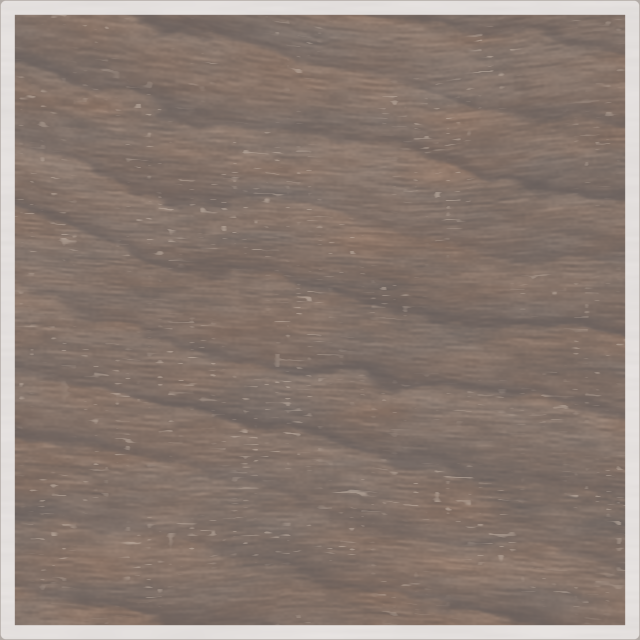
Give the GLSL for this texture, as a WebGL 1 fragment shader.

```glsl
precision highp float;

uniform vec2 u_resolution;

const vec3 DARK_WOOD = vec3(0.405, 0.360, 0.340);
const vec3 MID_WOOD = vec3(0.510, 0.440, 0.400);
const vec3 LIGHT_WOOD = vec3(0.640, 0.555, 0.500);
const vec3 VEIN_GREY = vec3(0.385, 0.355, 0.350);
const vec3 GLINT = vec3(0.760, 0.700, 0.650);
const vec3 FRAME = vec3(0.893, 0.877, 0.870);
const vec3 FRAME_EDGE = vec3(0.700, 0.670, 0.650);

float hash(vec2 p) {
  vec3 q = fract(p.xyx * vec3(0.1031, 0.1030, 0.0973));
  q += dot(q, q.yzx + 33.33);
  return fract((q.x + q.y) * q.z);
}

float noise(vec2 p) {
  vec2 cell = floor(p);
  vec2 f = fract(p);
  f = f * f * (3.0 - 2.0 * f);
  float low = mix(hash(cell), hash(cell + vec2(1.0, 0.0)), f.x);
  float high = mix(hash(cell + vec2(0.0, 1.0)), hash(cell + 1.0), f.x);
  return mix(low, high, f.y);
}

// Layered noise centred on zero
float fbm(vec2 p) {
  float sum = 0.0;
  float gain = 0.5;
  for (int i = 0; i < 4; i++) {
    sum += gain * (noise(p) - 0.5);
    p = mat2(1.6, 1.2, -1.2, 1.6) * p + 17.3;
    gain *= 0.5;
  }
  return sum;
}

// Fine fibres follow a gently bending, nearly level flow
vec2 fibreFlow(vec2 p) {
  float bend = 0.075 * (noise(p * vec2(2.2, 3.0) + 4.7) - 0.5);
  float ripple = 0.006 * fbm(p * vec2(22.0, 30.0));
  return vec2(p.x, p.y + 0.06 * p.x + bend + ripple);
}

// Dark growth lines: crisp lower edge, soft fade upward
float veins(vec2 p, float count, float seed) {
  float ring = (p.y + 0.23 * p.x) * count + seed;
  ring += 1.5 * fbm(p * vec2(2.2, 3.2) + seed);
  ring += 0.32 * fbm(p * vec2(14.0, 40.0) + seed);
  float f = fract(ring);
  float strength = noise(vec2(p.x * 3.5, floor(ring) * 7.3 + seed));
  float core = smoothstep(0.0, 0.09, f) * (1.0 - smoothstep(0.09, 0.28, f));
  float shade = smoothstep(0.0, 0.14, f) * (1.0 - smoothstep(0.14, 0.85, f));
  return (0.55 * core + 0.45 * shade) * mix(0.35, 1.0, strength);
}

vec3 wood(vec2 p) {
  vec2 flow = fibreFlow(p);
  float vein = veins(p, 8.5, 3.4);
  float wisps = veins(p + vec2(0.0, 0.04 * p.x), 5.0, 11.7);

  // Short fibres, with a small relief lit from above
  float coarse = noise(flow * vec2(16.0, 95.0)) - 0.5;
  float fine = noise(flow * vec2(38.0, 210.0) + 9.1) - 0.5;
  float below = noise((flow - vec2(0.001, 0.0028)) * vec2(38.0, 210.0) + 9.1) - 0.5;
  float grit = noise(p * vec2(170.0, 240.0)) - 0.5;
  float cloud = fbm(p * vec2(4.0, 9.0) + 21.0);

  float tone = 0.20 + 0.38 * coarse + 0.40 * fine + 0.32 * (fine - below);
  tone += 0.20 * grit + 0.60 * cloud - 0.30 * wisps;
  vec3 color = mix(MID_WOOD, LIGHT_WOOD, clamp(tone, 0.0, 1.0));
  color = mix(color, DARK_WOOD, clamp(-tone, 0.0, 1.0));

  // Rusty and cool patches
  float rust = fbm(flow * vec2(7.0, 24.0) + 35.0);
  color += vec3(0.070, 0.005, -0.035) * rust;
  color = mix(color, VEIN_GREY, 0.78 * vein);

  // Sparse pale glints along the fibres
  float glint = noise(flow * vec2(60.0, 260.0) + 51.0);
  glint = smoothstep(0.80, 0.98, glint) * smoothstep(0.35, 0.75, noise(p * 13.0 + 8.0));
  return mix(color, GLINT, 0.60 * glint * (1.0 - 0.6 * vein));
}

float roundedBox(vec2 p, float halfSize, float radius) {
  vec2 d = abs(p) - halfSize + radius;
  return length(max(d, 0.0)) + min(max(d.x, d.y), 0.0) - radius;
}

vec3 frameColor(vec2 p) {
  float streak = noise(p * vec2(14.0, 150.0)) - 0.5;
  return FRAME + 0.018 * streak + 0.02 * fbm(p * 12.0);
}

void main() {
  vec2 uv = gl_FragCoord.xy / u_resolution;
  float soft = 0.75 / min(u_resolution.x, u_resolution.y);
  vec2 centred = uv - 0.5;

  float panel = roundedBox(centred, 0.4768, 0.0005);
  float rim = roundedBox(centred, 0.4988, 0.008);
  vec3 color = mix(wood(uv), frameColor(uv), smoothstep(-soft, soft, panel));
  color = mix(color, FRAME_EDGE, smoothstep(-soft, soft, rim));
  gl_FragColor = vec4(color, 1.0);
}
```
